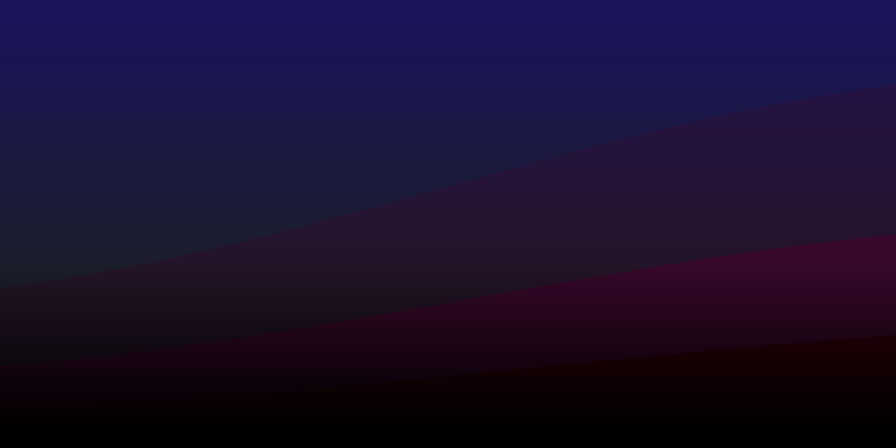
A Shadertoy shader for this background:

```glsl
const vec3 SKY_TOP    = vec3(0.10, 0.075, 0.365);
const vec3 SKY_LOW    = vec3(0.11, 0.115, 0.17);
const vec3 VIOLET_TOP = vec3(0.14, 0.07, 0.265);
const vec3 VIOLET_LOW = vec3(0.14, 0.08, 0.155);
const vec3 MAGENTA    = vec3(0.215, 0.03, 0.165);
const vec3 CRIMSON    = vec3(0.21, 0.0, 0.04);

// Each wave: base height, amplitude, frequency, horizontal centre
const vec4 VIOLET_WAVE  = vec4(0.584, 0.2545, 2.2, 0.50);
const vec4 MAGENTA_WAVE = vec4(0.335, 0.17, 2.1, 0.53);
const vec4 CRIMSON_WAVE = vec4(0.18, 0.10, 2.0, 0.60);

const float HORIZON = 0.40;      // height where the sky gradient ends
const float VIOLET_CREST = 0.80; // height where the violet gradient ends
const float FADE_START = 0.03;   // fully black below this height
const float FADE_END = 0.41;     // fully lit above this height
const float FADE_POWER = 1.15;

// Coverage of the area below a sine-shaped edge
float belowWave(vec2 uv, vec4 wave) {
    float edge = wave.x + wave.y * sin(wave.z * (uv.x - wave.w));
    float softness = 1.0 / iResolution.y;
    return 1.0 - smoothstep(-softness, softness, uv.y - edge);
}

float ramp(float low, float high, float value) {
    return clamp((value - low) / (high - low), 0.0, 1.0);
}

void mainImage(out vec4 fragColor, in vec2 fragCoord) {
    vec2 uv = fragCoord / iResolution.xy;

    // Vertical gradients
    vec3 color = mix(SKY_LOW, SKY_TOP, ramp(HORIZON, 1.0, uv.y));
    vec3 violet = mix(VIOLET_LOW, VIOLET_TOP, ramp(HORIZON, VIOLET_CREST, uv.y));

    // Overlapping waves, back to front
    color = mix(color, violet, belowWave(uv, VIOLET_WAVE));
    color = mix(color, MAGENTA, belowWave(uv, MAGENTA_WAVE));
    color = mix(color, CRIMSON, belowWave(uv, CRIMSON_WAVE));

    // Darkness rising from the bottom
    color *= pow(ramp(FADE_START, FADE_END, uv.y), FADE_POWER);

    fragColor = vec4(color, 1.0);
}
```
